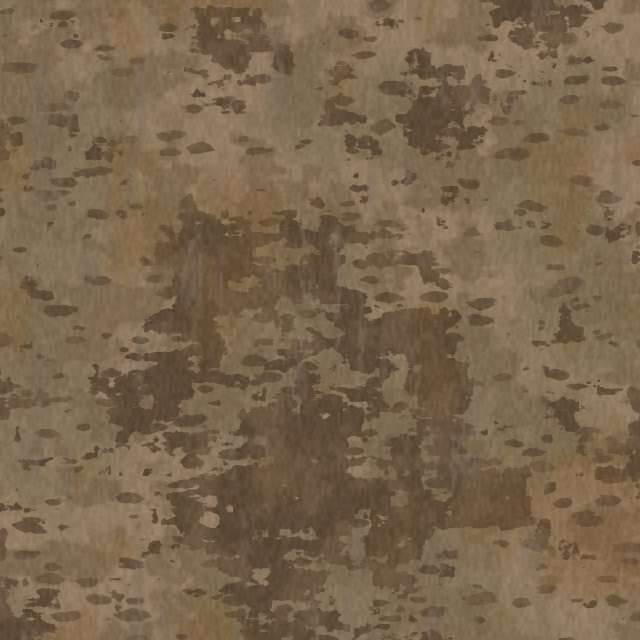
A Shadertoy shader for this texture:

```glsl
const vec3 LIGHT_TAN  = vec3(0.575, 0.485, 0.383);
const vec3 MID_TAN    = vec3(0.500, 0.415, 0.315);
const vec3 DARK_BROWN = vec3(0.365, 0.292, 0.215);
const vec3 SOFT_BROWN = vec3(0.420, 0.340, 0.255);
const vec3 OLIVE      = vec3(0.470, 0.420, 0.310);
const vec3 OCHRE      = vec3(0.500, 0.375, 0.220);
const vec3 THREAD_GREY = vec3(0.470, 0.415, 0.355);

const vec2  PATCH_SCALE = vec2(6.5, 5.5);
const float PATCH_LEVEL = 0.592;
const float PATCH_EDGE  = 0.022;
const vec2  RAGGED_SCALE = vec2(27.0, 54.0);
const vec2  STROKE_SCALE = vec2(75.0, 22.0);
const vec2  FLECK_GRID  = vec2(20.0, 36.0);
const float FLECK_SHARE = 0.42;
const vec2  GRAIN_SCALE = vec2(240.0, 95.0);
const float GRAIN_DEPTH = 0.055;

float hash(vec2 p) {
    vec3 q = fract(vec3(p.xyx) * 0.1031);
    q += dot(q, q.yzx + 33.33);
    return fract((q.x + q.y) * q.z);
}

float noise(vec2 p) {
    vec2 i = floor(p), f = fract(p);
    f = f * f * (3.0 - 2.0 * f);
    float low  = mix(hash(i), hash(i + vec2(1.0, 0.0)), f.x);
    float high = mix(hash(i + vec2(0.0, 1.0)), hash(i + 1.0), f.x);
    return mix(low, high, f.y);
}

float fbm(vec2 p) {
    float sum = 0.0, weight = 0.5;
    for (int i = 0; i < 4; i++) {
        sum += weight * noise(p);
        p = p * 2.03 + 17.3;
        weight *= 0.5;
    }
    return sum / 0.9375;
}

// Small flat lens shapes, scattered one per grid cell
float flecks(vec2 uv, float ragged) {
    vec2 p = uv * FLECK_GRID, cell = floor(p);
    float cover = 0.0;
    for (int y = -1; y <= 1; y++)
    for (int x = -1; x <= 1; x++) {
        vec2 id = cell + vec2(x, y) + 50.0;
        float size = hash(id + 7.7);
        vec2 centre = id - 50.0 + vec2(hash(id + 21.1), hash(id + 43.9));
        vec2 halfSize = mix(vec2(0.17, 0.14), vec2(0.42, 0.28), size);
        float d = length((p - centre) / halfSize) + 3.0 * (ragged - 0.5);
        float lens = 1.0 - smoothstep(0.75, 1.15, d);
        cover = max(cover, lens * step(hash(id), FLECK_SHARE));
    }
    return cover;
}

void mainImage(out vec4 fragColor, in vec2 fragCoord) {
    vec2 uv = fragCoord / min(iResolution.x, iResolution.y);

    // Torn outlines: flat nicks crossed by thin upright strokes
    float ragged = fbm(uv * RAGGED_SCALE + 11.0);
    float stroke = fbm(uv * STROKE_SCALE + 61.0);
    float tear = 0.55 * (ragged - 0.5) + 0.22 * (stroke - 0.5);

    // Large worn patches, with a slight slant
    vec2 slanted = uv + vec2(0.25 * uv.y, -0.1 * uv.x);
    float height = fbm(slanted * PATCH_SCALE + 5.0) + tear;
    float worn = smoothstep(PATCH_LEVEL - PATCH_EDGE, PATCH_LEVEL + PATCH_EDGE, height);

    // Pale ground in two tones, with olive and ochre stains
    float tone = fbm(uv * vec2(15.0, 17.0) + 83.0) + 0.6 * tear;
    vec3 ground = mix(MID_TAN, LIGHT_TAN, smoothstep(0.40, 0.54, tone));
    float oliveStain = smoothstep(0.46, 0.66, fbm(uv * vec2(8.0, 6.0) + 29.0));
    float ochreStain = smoothstep(0.50, 0.72, fbm(uv * vec2(9.0, 8.0) + 47.0));
    ground = mix(ground, OLIVE, 0.55 * oliveStain);
    ground = mix(ground, OCHRE, 0.40 * ochreStain);

    // Brown layer and flecks
    vec3 brown = mix(DARK_BROWN, SOFT_BROWN, smoothstep(0.44, 0.68, fbm(uv * 19.0 + 97.0)));
    brown = mix(brown, OCHRE, 0.28 * ochreStain);
    float fleck = flecks(uv, ragged);
    vec3 color = mix(ground, brown, max(worn, 0.85 * fleck));

    // Grey upright threads and fine woven grain
    float grain = noise(uv * GRAIN_SCALE + 3.0) - 0.5;
    float speck = noise(uv * 210.0 + 71.0) - 0.5;
    float thread = smoothstep(0.66, 0.90, noise(uv * vec2(55.0, 7.0) + 37.0));
    color = mix(color, THREAD_GREY, thread * (0.35 + 0.5 * grain));
    color += GRAIN_DEPTH * (grain + 0.6 * speck) * vec3(1.0, 0.95, 0.85);

    fragColor = vec4(color, 1.0);
}
```
